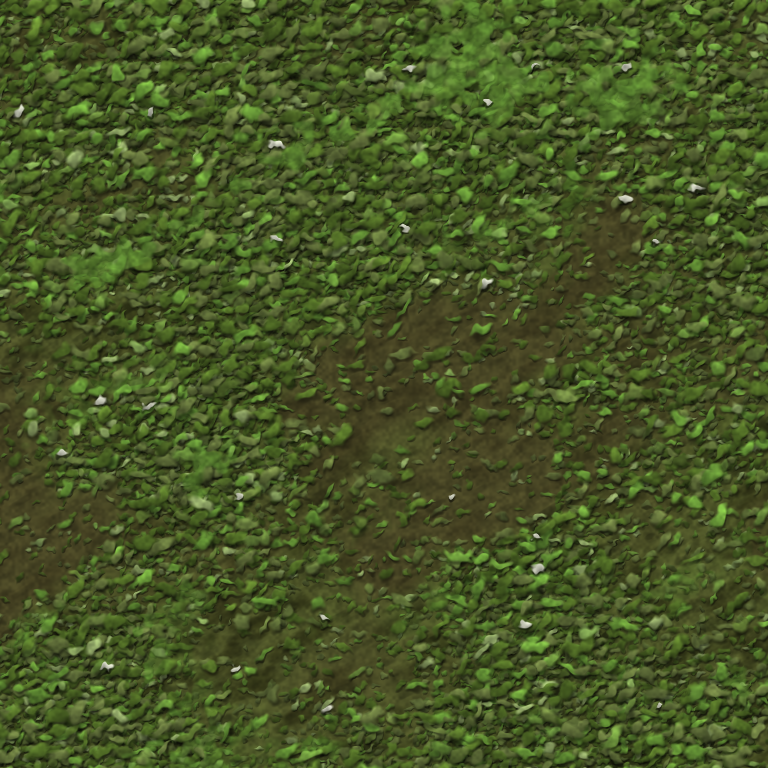
A WebGL 2 fragment shader for this texture:

```glsl
#version 300 es
precision highp float;

uniform vec2 u_resolution;
out vec4 fragColor;

#define SOIL_DARK vec3(0.20, 0.21, 0.09)
#define SOIL_LIGHT vec3(0.31, 0.335, 0.16)
#define SOIL_BROWN vec3(0.28, 0.25, 0.14)
#define MOSS vec3(0.32, 0.43, 0.15)
#define SAGE vec3(0.40, 0.46, 0.24)
#define LEAF vec3(0.41, 0.60, 0.22)
#define PALE vec3(0.60, 0.69, 0.43)
#define STONE vec3(0.80, 0.81, 0.74)
#define TILT 0.50
#define LAYERS 6
#define PATCH_SCALE 5.0
#define GRAIN 0.42

float hash(vec2 p) {
    return fract(sin(dot(p, vec2(127.1, 311.7))) * 43758.5);
}

float noise(vec2 p) {
    vec2 i = floor(p), f = fract(p);
    f = f * f * (3.0 - 2.0 * f);
    return mix(mix(hash(i), hash(i + vec2(1, 0)), f.x),
               mix(hash(i + vec2(0, 1)), hash(i + vec2(1, 1)), f.x), f.y);
}

float fbm(vec2 p) {
    float sum = 0.0, amp = 0.53;
    for (int i = 0; i < 4; i++) {
        sum += amp * noise(p);
        p = p * 2.1 + 17.3;
        amp *= 0.5;
    }
    return sum;
}

vec2 rotate(vec2 p, float a) {
    float c = cos(a), s = sin(a);
    return vec2(c * p.x + s * p.y, c * p.y - s * p.x);
}

// Coordinates stretched along the lie of the ground
vec2 slant(vec2 uv) {
    return rotate(uv, TILT) * vec2(0.65, 1.25);
}

// Density of the plants, 0 on bare soil
float plantCover(vec2 uv) {
    return smoothstep(0.32, 0.66, fbm(slant(uv) * PATCH_SCALE + 3.7));
}

float ellipse(vec2 p, vec2 radii, float angle) {
    return length(rotate(p, angle) / radii) - 1.0;
}

vec3 soilColor(vec2 uv, float cover) {
    vec2 q = slant(uv);
    vec3 col = mix(SOIL_DARK, SOIL_LIGHT, smoothstep(0.25, 0.65, fbm(q * 38.0)));
    col = mix(col, SOIL_BROWN, 0.65 * (1.0 - cover) * smoothstep(0.35, 0.65, noise(q * 7.0 + 5.0)));
    col = mix(col, MOSS, 0.4 * cover * noise(q * 60.0));
    float crevice = smoothstep(0.55, 0.85, noise(q * 85.0 + 31.0));
    return col * (1.0 - crevice * mix(0.12, 0.45, cover));
}

vec3 leafColor(float pick) {
    vec3 col = mix(MOSS, SAGE, smoothstep(0.35, 0.50, pick));
    col = mix(col, LEAF, smoothstep(0.66, 0.74, pick));
    return mix(col, PALE, smoothstep(0.90, 0.96, pick));
}

// One layer of scattered ragged leaves with shadows below them
vec3 addLeaves(vec3 col, vec2 uv, float scale, float seed, float light) {
    vec2 p = uv * scale + seed * 7.31;
    vec2 ragged = p + 0.36 * (vec2(noise(p * 2.6), noise(p * 2.6 + 19.0)) - 0.5);
    float soft = 0.22 + 3.0 * scale / u_resolution.y;
    for (int k = 0; k < 9; k++) {
        vec2 cell = floor(p) + vec2(k % 3 - 1, k / 3 - 1);
        vec2 id = cell + seed * 41.0;
        vec2 center = cell + 0.2 + 0.6 * vec2(hash(id + 1.3), hash(id + 2.9));
        float cover = plantCover((center - seed * 7.31) / scale);
        if (hash(id + 5.1) > mix(0.10, 0.86, cover)) continue;
        vec2 radii = vec2(mix(0.25, 0.60, hash(id + 6.7)), mix(0.14, 0.30, hash(id + 8.2)));
        float angle = TILT * 0.7 + 1.7 * (hash(id + 9.4) - 0.5);
        vec2 d = ragged - center;
        float shadow = smoothstep(0.5, -0.4, ellipse(d + vec2(-0.06, 0.17), radii, angle));
        float body = smoothstep(soft, -soft, ellipse(d, radii, angle));
        float shade = light * mix(0.78, 1.12, hash(id + 12.6)) * (1.0 + 0.7 * d.y);
        col *= 1.0 - 0.38 * shadow;
        col = mix(col, leafColor(hash(id + 11.8)) * shade, 0.92 * body);
    }
    return col;
}

vec3 addStones(vec3 col, vec2 uv) {
    vec2 p = uv * 18.0;
    vec2 ragged = p + 0.12 * (vec2(noise(p * 9.0), noise(p * 9.0 + 23.0)) - 0.5);
    vec2 id = floor(p);
    if (hash(id + 61.7) > 0.11) return col;
    vec2 d = ragged - id - 0.3 - 0.4 * vec2(hash(id + 63.1), hash(id + 65.9));
    vec2 radii = mix(0.5, 1.1, hash(id + 67.3)) * vec2(0.16, 0.085);
    float angle = 1.2 * (hash(id + 69.2) - 0.3);
    col *= 1.0 - 0.5 * smoothstep(0.5, -0.3, ellipse(d + vec2(0.0, 0.06), radii, angle));
    float body = smoothstep(0.3, -0.3, ellipse(d, radii, angle));
    return mix(col, STONE * (0.92 + 2.0 * d.y), body);
}

void main() {
    vec2 uv = gl_FragCoord.xy / u_resolution.y;
    vec2 q = slant(uv);
    float cover = plantCover(uv);
    vec3 col = soilColor(uv, cover);

    // Leaves from small and shaded to large and lit
    for (int i = 0; i < LAYERS; i++) {
        float t = float(i) / float(LAYERS - 1);
        col = addLeaves(col, uv, mix(92.0, 36.0, t), float(i) + 1.0, mix(0.78, 1.04, t));
    }

    // Bright feathery clumps
    float clump = 0.68 * noise(q * 11.0 + 8.0) + 0.32 * noise(uv * 62.0);
    clump = smoothstep(0.67, 0.74, clump) * cover;
    col = mix(col, LEAF * mix(0.65, 1.08, noise(uv * 95.0 + 4.0)), 0.72 * clump);

    col = addStones(col, uv);

    // Fine grain over everything
    float grain = 0.55 * noise(uv * 230.0) + 0.45 * noise(q * 130.0 + 9.0) - 0.5;
    fragColor = vec4(col * (1.0 + GRAIN * grain), 1.0);
}
```
